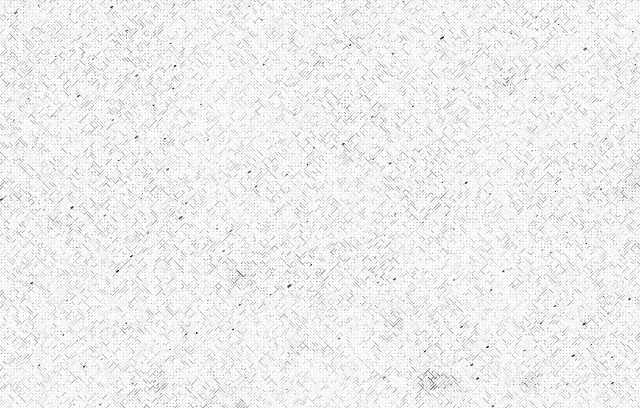
Write a WebGL 2 fragment shader that draws this texture.

```glsl
#version 300 es
precision highp float;
// Pale woven paper: fine grey diagonal stitches on a lattice, faint smudges and sparse black flecks.

uniform vec2 u_resolution;
out vec4 fragColor;

const float STITCHES_ACROSS = 205.0;
const float FLECKS_ACROSS = 20.0;
const float SMUDGES_ACROSS = 24.0;
const float PAPER = 0.992;

// Integer hash: three random values in 0..1 for a cell and a seed
vec3 hash3(vec2 cell, int seed) {
  uvec3 v = uvec3(ivec3(ivec2(cell), seed)) * 1664525u + 1013904223u;
  v.x += v.y * v.z; v.y += v.z * v.x; v.z += v.x * v.y;
  v ^= v >> 16u;
  v.x += v.y * v.z; v.y += v.z * v.x; v.z += v.x * v.y;
  return vec3(v >> 8u) / 16777216.0;
}

float valueNoise(vec2 p, int seed) {
  vec2 cell = floor(p);
  vec2 f = fract(p);
  f = f * f * (3.0 - 2.0 * f);
  float low = mix(hash3(cell, seed).x, hash3(cell + vec2(1, 0), seed).x, f.x);
  float high = mix(hash3(cell + vec2(0, 1), seed).x, hash3(cell + vec2(1, 1), seed).x, f.x);
  return mix(low, high, f.y);
}

// Distance to a segment centred on the origin, reaching to +tip and -tip
float segmentDistance(vec2 p, vec2 tip) {
  float along = clamp(dot(p, tip) / dot(tip, tip), -1.0, 1.0);
  return length(p - along * tip);
}

float coverage(float dist, float radius, float pixel) {
  return 1.0 - smoothstep(radius - 0.5 * pixel, radius + 0.5 * pixel, dist);
}

// Diagonal stitches centred on lattice points; small blocks share a leaning
float stitches(vec2 p, float pixel) {
  vec2 home = floor(p);
  float ink = 0.0;
  for (int y = -1; y <= 1; y++) {
    for (int x = -1; x <= 1; x++) {
      vec2 cell = home + vec2(x, y);
      vec3 rnd = hash3(cell, 1);
      float block = hash3(floor(cell * 0.5), 2).x;
      float lean = mix(block, rnd.z, 0.35) < 0.5 ? -1.0 : 1.0;
      float reach = mix(0.06, 0.72, rnd.x * rnd.x);
      float dist = segmentDistance(p - cell - 0.5, reach * vec2(1.0, lean));
      float shade = mix(0.07, 0.36, rnd.y * rnd.y);
      ink = max(ink, shade * coverage(dist, 0.16, pixel));
    }
  }
  return ink;
}

// Scattered dark flecks, slightly stretched towards the upper right
float flecks(vec2 p, float pixel) {
  vec2 home = floor(p);
  float ink = 0.0;
  for (int y = -1; y <= 1; y++) {
    for (int x = -1; x <= 1; x++) {
      vec2 cell = home + vec2(x, y);
      vec3 place = hash3(cell, 3);
      vec3 look = hash3(cell, 4);
      float present = step(place.z, 0.6);
      float size = mix(0.012, 0.029, look.x * look.x);
      vec2 tip = size * mix(0.2, 1.3, look.y) * vec2(1.0, 0.7);
      float dist = segmentDistance(p - cell - place.xy, tip);
      float shade = mix(0.55, 1.0, look.z);
      ink = max(ink, present * shade * coverage(dist, size, pixel));
    }
  }
  return ink;
}

void main() {
  vec2 p = gl_FragCoord.xy / u_resolution.x;
  float pixel = 1.0 / u_resolution.x;

  // Broad drift in tone, with a few denser smudges
  float drift = mix(0.8, 1.2, valueNoise(p * 9.0, 5));
  float smudge = smoothstep(0.72, 0.95, valueNoise(p * SMUDGES_ACROSS, 6))
               * smoothstep(0.45, 0.8, valueNoise(p * 6.0, 7));

  float weave = stitches(p * STITCHES_ACROSS, pixel * STITCHES_ACROSS);
  float ink = weave * drift * (1.0 + 0.9 * smudge) + 0.03 * smudge;
  float tone = PAPER - ink;

  float fleck = flecks(p * FLECKS_ACROSS, pixel * FLECKS_ACROSS);
  tone = mix(tone, 0.08, fleck);
  fragColor = vec4(vec3(clamp(tone, 0.0, 1.0)), 1.0);
}
```
